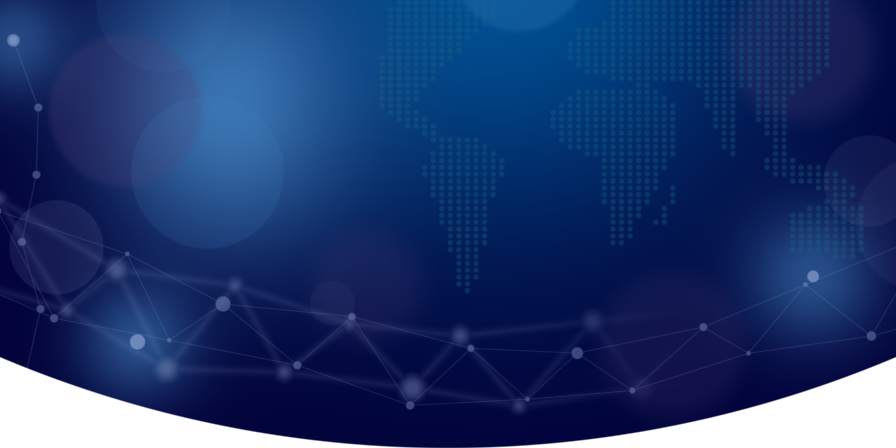
Reproduce this background procedurally as a WebGL 1 fragment shader.

```glsl
precision highp float;
// Deep blue technology banner: radial glows and pale discs over navy,
// a dotted world map built from tapered capsules, sharp and blurred node
// networks strung along the lower edge, and a white arc cut from the bottom.

uniform vec2 u_resolution;

const vec3 NAVY = vec3(0.008, 0.008, 0.225);
const vec3 AZURE = vec3(0.0, 0.31, 0.57);
const vec3 SKY = vec3(0.27, 0.53, 0.77);
const vec3 MAUVE = vec3(0.30, 0.24, 0.46);
const vec3 MIST = vec3(0.60, 0.68, 0.85);
const vec3 TEAL = vec3(0.10, 0.40, 0.52);

float hash(float n, float seed) {
  return fract(sin(n * 12.99 + seed * 78.23) * 437.58);
}

// Gradient noise, roughly -0.7 to 0.7
vec2 gradient(vec2 cell) {
  float angle = 6.2832 * hash(cell.x, cell.y);
  return vec2(cos(angle), sin(angle));
}

float gradientNoise(vec2 p) {
  vec2 i = floor(p), f = fract(p), u = f * f * (3.0 - 2.0 * f);
  vec2 e = vec2(1.0, 0.0);
  float low = mix(dot(gradient(i), f), dot(gradient(i + e), f - e), u.x);
  float high = mix(dot(gradient(i + e.yx), f - e.yx), dot(gradient(i + 1.0), f - 1.0), u.x);
  return mix(low, high, u.y);
}

float coverage(float d, float soft) {
  return 1.0 - smoothstep(-soft, soft, d);
}

float glow(vec2 p, vec2 center, vec2 spread) {
  vec2 q = (p - center) / spread;
  return exp(-dot(q, q));
}

// Distance to a capsule whose radius runs from ra to rb
float taper(vec2 p, vec2 a, vec2 b, float ra, float rb) {
  vec2 ab = b - a;
  float h = clamp(dot(p - a, ab) / dot(ab, ab), 0.0, 1.0);
  return length(p - a - ab * h) - mix(ra, rb, h);
}

vec3 disc(vec3 col, vec2 p, vec2 center, float r, float soft, vec3 tint, float alpha) {
  return mix(col, tint, alpha * coverage(length(p - center) - r, soft));
}

// Signed distance to the continents
float land(vec2 p) {
  float america = taper(p, vec2(0.99, 1.02), vec2(0.89, 0.81), 0.12, 0.05);
  america = min(america, taper(p, vec2(0.87, 0.78), vec2(0.97, 0.69), 0.03, 0.012));
  america = min(america, taper(p, vec2(1.035, 0.615), vec2(1.045, 0.36), 0.088, 0.014));
  float africa = taper(p, vec2(1.30, 0.73), vec2(1.44, 0.73), 0.07, 0.075);
  africa = min(africa, taper(p, vec2(1.42, 0.67), vec2(1.38, 0.46), 0.085, 0.02));
  africa = min(africa, taper(p, vec2(1.505, 0.57), vec2(1.48, 0.51), 0.015, 0.015));
  float asia = taper(p, vec2(1.33, 0.89), vec2(1.74, 0.91), 0.06, 0.12);
  asia = min(asia, taper(p, vec2(1.50, 1.0), vec2(1.78, 1.0), 0.13, 0.08));
  asia = min(asia, taper(p, vec2(1.61, 0.78), vec2(1.635, 0.66), 0.04, 0.01));
  asia = min(asia, taper(p, vec2(1.72, 0.77), vec2(1.75, 0.64), 0.04, 0.015));
  asia = min(asia, taper(p, vec2(1.74, 0.63), vec2(1.90, 0.58), 0.03, 0.02));
  float oceania = taper(p, vec2(1.80, 0.48), vec2(1.87, 0.49), 0.05, 0.07);
  return min(min(america, africa), min(asia, oceania));
}

float mapDots(vec2 p, float px) {
  vec2 pitch = vec2(0.0191, 0.0153), origin = vec2(1.0435, 0.3664);
  vec2 center = origin + pitch * floor((p - origin) / pitch + 0.5);
  float inside = step(land(center) + 0.018 * gradientNoise(center * 17.0), 0.0);
  return inside * coverage(length(p - center) - 0.006, px);
}

// Nodes alternate between an upper and a lower row, both sagging mid-width
vec2 stripNode(float k, float seed) {
  float x = 0.13 * k + 0.05 * (hash(k, seed) - 0.5);
  float row = mod(k, 2.0);
  float sag = (x - 1.1) * (x - 1.1);
  float y = mix(0.24, 0.11, row) + mix(0.25, 0.20, row) * sag;
  return vec2(x, y + 0.08 * (hash(k, seed + 3.0) - 0.5));
}

// Returns line coverage in x and node coverage in y
vec2 network(vec2 p, float seed, float width, float nodeMin, float nodeMax, float soft) {
  vec2 ink = vec2(0.0);
  for (int i = -1; i < 17; i++) {
    float k = float(i);
    vec2 a = stripNode(k, seed);
    float d = taper(p, a, stripNode(k + 1.0, seed), width, width);
    d = min(d, taper(p, a, stripNode(k + 2.0, seed), width, width));
    float r = mix(nodeMin, nodeMax, pow(hash(k, seed + 7.0), 3.0));
    ink = max(ink, vec2(coverage(d, soft), coverage(length(p - a) - r, soft)));
  }
  return ink;
}

// A loose chain climbing the left edge
vec2 sideNode(float k) {
  return vec2(0.03 + 0.07 * hash(k, 2.0) * step(0.5, k), 0.91 - 0.15 * k);
}

vec2 sideChain(vec2 p, float px) {
  vec2 ink = vec2(0.0);
  for (int i = 0; i < 5; i++) {
    vec2 a = sideNode(float(i));
    float d = taper(p, a, sideNode(float(i) + 1.0), 0.001, 0.001);
    ink = max(ink, vec2(coverage(d, px), coverage(length(p - a) - 0.009, px)));
  }
  return ink;
}

void main() {
  vec2 p = gl_FragCoord.xy / u_resolution * vec2(2.0, 1.0);
  float px = 1.0 / u_resolution.y;

  // Background light
  vec2 hubLeft = vec2(0.307, 0.237), hubRight = vec2(1.815, 0.383), hubTop = vec2(0.03, 0.91);
  vec3 col = mix(NAVY, AZURE, glow(p, vec2(1.12, 1.05), vec2(0.60, 0.57)));
  col = mix(col, SKY, 0.82 * glow(p, vec2(0.51, 0.77), vec2(0.28, 0.32)));
  col = mix(col, SKY, 0.50 * glow(p, hubTop, vec2(0.12)));
  col = mix(col, SKY, 0.55 * glow(p, hubLeft, vec2(0.13)));
  col = mix(col, SKY, 0.55 * glow(p, hubRight, vec2(0.15)));

  // Pale and mauve discs
  col = disc(col, p, vec2(0.28, 0.753), 0.17, 0.012, MAUVE, 0.28);
  col = disc(col, p, vec2(0.463, 0.615), 0.17, px, SKY, 0.13);
  col = disc(col, p, vec2(0.365, 0.99), 0.15, px, SKY, 0.08);
  col = disc(col, p, vec2(0.126, 0.448), 0.105, px, MIST, 0.11);
  col = disc(col, p, vec2(1.16, 1.08), 0.15, 0.01, SKY, 0.22);
  col = disc(col, p, vec2(1.94, 0.596), 0.102, px, MIST, 0.08);
  col = disc(col, p, vec2(2.06, 0.50), 0.15, px, MIST, 0.06);
  col = disc(col, p, vec2(0.742, 0.323), 0.05, px, MIST, 0.06);
  col = disc(col, p, vec2(0.82, 0.36), 0.12, 0.05, MAUVE, 0.22);
  col = disc(col, p, vec2(1.50, 0.23), 0.16, 0.04, MAUVE, 0.20);
  col = disc(col, p, vec2(1.79, 0.89), 0.16, 0.04, MAUVE, 0.28);

  // Map and networks
  col = mix(col, TEAL, 0.33 * mapDots(p, px));
  vec2 haze = network(p, 5.0, 0.001, 0.010, 0.026, 0.018);
  float fade = 1.0 - smoothstep(1.1, 1.6, p.x);
  col = mix(col, MIST, fade * max(0.22 * haze.x, 0.38 * haze.y));
  vec2 ink = max(network(p, 1.0, 0.0008, 0.005, 0.017, px), sideChain(p, px));
  col = mix(col, MIST, max(0.20 * ink.x, 0.38 * ink.y));
  col = disc(col, p, hubLeft, 0.017, px, MIST, 0.6);
  col = disc(col, p, hubRight, 0.013, px, MIST, 0.6);
  col = disc(col, p, hubTop, 0.014, px, MIST, 0.5);

  // White below a wide circular arc
  float arc = length(p - vec2(1.0, 2.565)) - 2.565;
  col = mix(col, vec3(1.0), smoothstep(-px, px, arc));
  gl_FragColor = vec4(col, 1.0);
}
```
